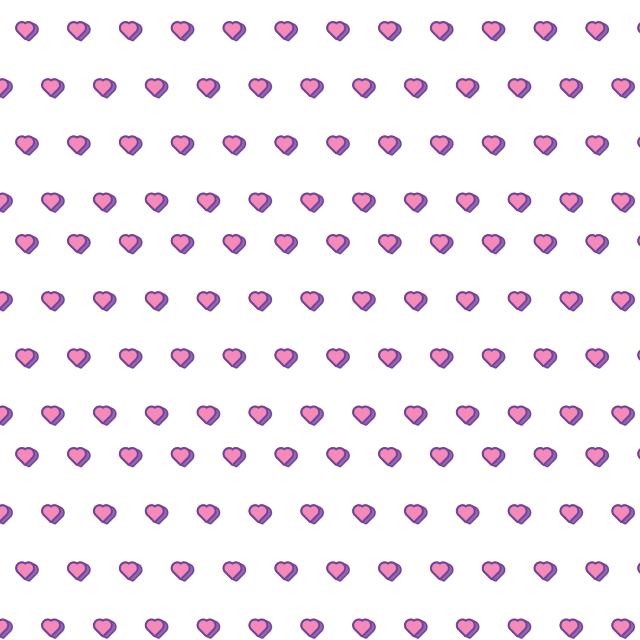
Write a WebGL 1 fragment shader that draws this pattern.

```glsl
precision highp float;
// Small pink hearts with a purple outline and a raised side, in staggered rows on white.
// Rows come in groups of four with a tighter gap between groups; each heart is a
// distance function, and its side is that heart swept toward the lower right.

uniform vec2 u_resolution;

// Signed distance to a heart with its tip at the origin, about 1.1 tall.
float heartDistance(vec2 p) {
  p.x = abs(p.x);
  if (p.x + p.y > 1.0) {
    return length(p - vec2(0.25, 0.75)) - sqrt(2.0) / 4.0;
  }
  vec2 toNotch = p - vec2(0.0, 1.0);
  vec2 toSide = p - 0.5 * max(p.x + p.y, 0.0);
  return sqrt(min(dot(toNotch, toNotch), dot(toSide, toSide))) * sign(p.x - p.y);
}

// Union of hearts stepped along the depth direction.
float sweptHeart(vec2 p, vec2 depth) {
  float d = 10.0;
  for (int i = 0; i <= 6; i++) {
    d = min(d, heartDistance(p - depth * float(i) / 6.0));
  }
  return d;
}

// Offset from the centre of the nearest heart, in canvas units.
vec2 heartCell(vec2 uv) {
  float groupY = mod(1.0 - uv.y - 0.0165, 0.3328);
  float row = floor((groupY - 0.0323) / 0.0893 + 0.5);
  float y = 0.0323 + row * 0.0893 - groupY;
  float stagger = 0.0405 * mod(row, 2.0);
  float x = mod(uv.x - 0.0422 - stagger + 0.0405, 0.081) - 0.0405;
  return vec2(x, y);
}

void main() {
  vec2 uv = gl_FragCoord.xy / u_resolution;
  float heartSize = 0.0205;
  vec2 p = heartCell(uv) / heartSize + vec2(0.14, 0.49);

  // Edge softness in heart units, at least most of a pixel.
  float soft = max(0.05, 0.75 / (u_resolution.y * heartSize));
  float front = heartDistance(p);
  float body = sweptHeart(p, vec2(0.29, -0.13));

  vec3 outline = vec3(0.43, 0.26, 0.60);
  vec3 color = vec3(1.0);

  // Silhouette, lighter side strip, front outline, then the pink face.
  color = mix(color, outline, 1.0 - smoothstep(-soft, soft, body - 0.147));
  color = mix(color, vec3(0.57, 0.41, 0.70), 1.0 - smoothstep(-soft, soft, body - 0.03));
  color = mix(color, outline, 1.0 - smoothstep(-soft, soft, front - 0.147));
  color = mix(color, vec3(0.96, 0.54, 0.72), 1.0 - smoothstep(-soft, soft, front));

  gl_FragColor = vec4(color, 1.0);
}
```
